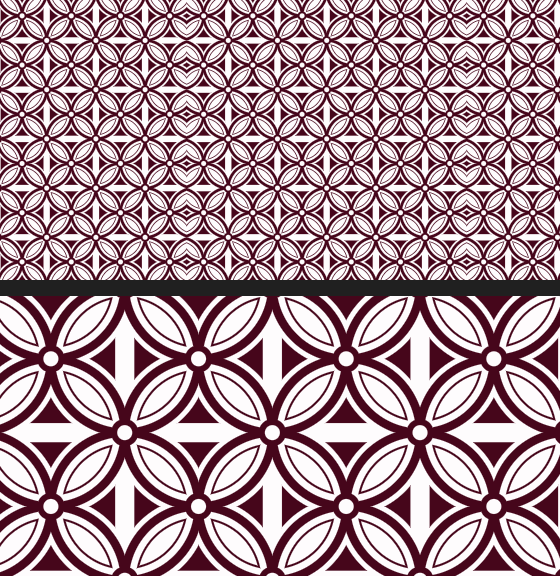
Top, the full canvas; bottom, a detail of the centre.
Reproduce this pattern procedurally as a WebGL 1 fragment shader.

```glsl
precision highp float;
// Lattice of outlined four-petal flowers with split triangles, mirrored at vertical seams.

uniform vec2 u_resolution;

const vec3 PAPER = vec3(0.997, 0.988, 0.991);
const vec3 WINE = vec3(0.275, 0.025, 0.105);

const float STEPS_PER_TILE = 11.378;       // half flower spacings in one tile
const vec2 TILE_CENTER = vec2(0.1667, 0.504);

// Signed distances are in half flower spacings, negative inside.
float circle(vec2 p, vec2 center, float radius) {
    return length(p - center) - radius;
}

float stroke(float dist, float halfWidth) {
    return abs(dist) - halfWidth;
}

// Reflects x at every tile seam, giving the distance to the tile's middle line.
float mirrorTile(float x) {
    return abs(fract(x + 0.5) - 0.5);
}

// Folds the plane onto one unit cell, with flower nodes at (0,0) and (1,1).
vec2 foldCell(vec2 p) {
    return abs(mod(p + 1.0, 2.0) - 1.0);
}

// Concave triangle outside an arc, cut off by a straight white band.
float triangle(float arc, float axisDistance, float gap, float band) {
    return max(gap - arc, band - axisDistance);
}

float coverage(float dist, float softness) {
    return clamp(0.5 - dist / softness, 0.0, 1.0);
}

float flowerInk(vec2 p, float softness) {
    float arcA = circle(p, vec2(1.0, 0.0), 1.0);
    float arcB = circle(p, vec2(0.0, 1.0), 1.0);
    float petal = max(arcA, arcB);

    // Bold petal outline and fine inner leaf
    float ink = coverage(stroke(petal, 0.057), softness);
    ink = max(ink, coverage(stroke(petal + 0.162, 0.014), softness));

    // Triangles beside the horizontal and vertical bands
    float triangles = min(triangle(arcB, p.y, 0.128, 0.130),
                          triangle(arcA, p.x, 0.128, 0.130));
    ink = max(ink, coverage(triangles, softness));

    // Ringed white dot at each node
    float node = min(length(p), length(p - 1.0));
    ink = max(ink, coverage(node - 0.185, softness));
    return ink * (1.0 - coverage(node - 0.102, softness));
}

void main() {
    vec2 uv = gl_FragCoord.xy / u_resolution.y - TILE_CENTER;
    vec2 lattice = vec2(mirrorTile(uv.x), uv.y) * STEPS_PER_TILE;
    float softness = 1.1 * STEPS_PER_TILE / u_resolution.y;

    float ink = flowerInk(foldCell(lattice), softness);
    gl_FragColor = vec4(mix(PAPER, WINE, ink), 1.0);
}
```
